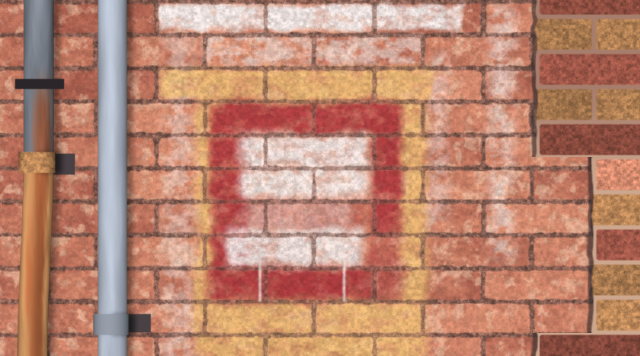
This texture is drawn by a WebGL 2 fragment shader. Its source:

```glsl
#version 300 es
precision highp float;
// A weathered brick wall with faded concentric bands of spray paint, a
// newer tan wall at the right and two metal pipes at the left.
uniform vec2 u_resolution;
out vec4 fragColor;

const vec2 CANVAS = vec2(7.68, 4.24);
const vec3 CLAY = vec3(.83, .54, .43), DARK = vec3(.64, .35, .29);
const vec3 PALE = vec3(.91, .74, .63), MORTAR = vec3(.56, .39, .34);
const vec3 WHITE = vec3(.92, .88, .87), YELLOW = vec3(.91, .73, .45);
const vec3 RED = vec3(.66, .21, .23), TAN = vec3(.68, .49, .32);
const vec3 RUST = vec3(.55, .29, .17), SOOT = vec3(.17, .15, .16);
const vec3 STEEL = vec3(.62, .65, .7);

float hash(vec2 p) {
  vec3 q = fract(p.xyx * vec3(.1031, .103, .0973));
  q += dot(q, q.yzx + 33.33);
  return fract((q.x + q.y) * q.z);
}

float noise(vec2 p) {
  vec2 i = floor(p), f = fract(p);
  f = f * f * (3. - 2. * f);
  return mix(mix(hash(i), hash(i + vec2(1, 0)), f.x),
             mix(hash(i + vec2(0, 1)), hash(i + 1.), f.x), f.y);
}

float fbm(vec2 p) {
  float sum = 0., amp = .533;
  for (int i = 0; i < 4; i++) {
    sum += amp * noise(p);
    p = mat2(1.6, 1.2, -1.2, 1.6) * p + 7.3;
    amp *= .5;
  }
  return sum;
}

// Soft box from left, bottom to right, top
float box(vec2 p, float l, float b, float r, float t, float soft) {
  vec2 e = smoothstep(-soft, soft, p - vec2(l, b));
  e *= smoothstep(-soft, soft, vec2(r, t) - p);
  return e.x * e.y;
}

// Running bond: depth inside the brick, then column and row
vec3 bond(vec2 p, vec2 size, vec2 origin, float stagger) {
  vec2 g = (p - origin) / size;
  float row = floor(g.y);
  g.x -= stagger * mod(row, 2.);
  vec2 q = abs(fract(g) - .5) * size - size * .5 + .06;
  float depth = .06 - length(max(q, 0.)) - min(max(q.x, q.y), 0.);
  return vec3(depth, floor(g.x), row);
}

// Layered paint of the old wall
vec3 paint(vec3 col, vec2 p, float hold) {
  vec2 w = p + .14 * (vec2(fbm(p * 5.), fbm(p * 5. + 31.)) - .5);
  float worn = smoothstep(.25, .58, fbm(p * vec2(7, 10))) * hold;
  float solid = mix(worn, hold, .6);
  // Pale outer frame
  float haze = .55 * box(w, 2.42, 3.48, 5.05, 3.82, .06);
  haze = max(haze, .6 * box(w, 5.88, 1.2, 6.16, 4.2, .14));
  haze = max(haze, .42 * box(w, 1.98, -.3, 2.32, 3.85, .14));
  haze = max(haze, .45 * box(w, 5.17, 1.5, 5.36, 3.6, .09));
  float top = box(w, 1.9, 3.88, 5.55, 4.19, .05);
  col = mix(col, WHITE, max(solid * top, haze * worn));
  // Yellow frame
  float yellow = box(w, 2.35, -.3, 5.12, 3.42, .09);
  yellow *= 1. - box(w, 2.55, .66, 4.82, 3., .1);
  yellow = max(yellow, box(w, 1.92, 3.07, 5.2, 3.42, .05));
  col = mix(col, YELLOW, .8 * yellow * solid);
  // Red frame, fading at the lower right
  float red = box(w, 2.52, .68, 4.82, 3.02, .08);
  red *= 1. - box(w, 2.98, 1.06, 4.45, 2.66, .07);
  red *= 1. - .6 * box(p, 4.4, 0., 5., 1.5, .2);
  red = max(red, .35 * box(w, 2.9, 1.5, 4.4, 1.87, .08));
  col = mix(col, RED, .9 * red * solid);
  // White centre and its drips
  float core = box(w, 2.88, 1.88, 4.4, 2.64, .09);
  core = max(core, box(w, 2.72, 1.06, 4.36, 1.52, .09));
  core = max(core, .45 * box(w, 2.9, 1.45, 4.2, 1.9, .1));
  col = mix(col, WHITE, .92 * core * solid);
  for (int i = 0; i < 2; i++) {
    float x = 3.12 + 1.01 * float(i);
    col = mix(col, WHITE, .8 * box(p, x - .016, .65, x + .016, 1.3, .02));
  }
  return col;
}

vec3 oldWall(vec2 p, float grain) {
  vec3 b = bond(p, vec2(1.307, .397), vec2(2.46, 4.22), -.444);
  float body = smoothstep(.012, .042, b.x + .04 * (fbm(p * 12.) - .5));
  float tone = hash(b.yz + 50.), blotch = fbm(p * vec2(4, 6) + tone * 20.);
  float lit = tone * .7 + blotch * .9 - .35 + .25 * smoothstep(1., 2.2, p.x);
  vec3 col = mix(DARK, CLAY, clamp(lit, 0., 1.));
  col = mix(col, PALE, .6 * smoothstep(.5, .75, fbm(p * 8. + 17.)));
  col = mix(MORTAR * (.6 + .65 * grain), col, body);
  return paint(col, p, mix(.4, 1., body)) * (.84 + .32 * grain);
}

vec3 newWall(vec2 p, float grain) {
  vec3 b = bond(p, vec2(1.36, .418), vec2(6.45, 4.04), .5);
  float odd = b.z > -5. ? mod(b.z, 2.) : step(.5, mod(b.z + 10., 3.));
  vec3 col = b.z == -5. ? CLAY : mix(DARK * .92, TAN, odd);
  col *= (.85 + .3 * hash(b.yz + 20.)) * (.68 + .64 * grain);
  vec3 joint = mix(PALE * .88, MORTAR, .6 * smoothstep(2., 3.2, p.y));
  return mix(joint, col, smoothstep(.012, .04, b.x));
}

// Rounded metal tube between two heights
vec3 tube(vec3 col, vec2 p, float mid, float r, float b, float t, vec3 metal, float px) {
  float u = (p.x - mid) / r;
  metal *= .55 + .6 * sqrt(max(1. - u * u, 0.)) - .12 * u;
  col *= 1. - .35 * box(p, mid, b, mid + r * 1.4, t, .06);
  return mix(col, metal, box(p, mid - r, b, mid + r, t, px));
}

void main() {
  vec2 p = gl_FragCoord.xy / u_resolution * CANVAS;
  float px = CANVAS.x / u_resolution.x, grain = fbm(p * 26.);
  // Stepped seam between the walls
  float seam = p.y > 2.37 || p.y < .27 ? 6.43 : 7.1;
  float off = p.x - seam + .04 * (noise(p * 9.) - .5);
  vec3 col = mix(oldWall(p, grain), newWall(p, grain), smoothstep(-px, px, off));
  col = mix(SOOT, col, .4 + .6 * smoothstep(.01, .045, abs(off + .02)));
  // Bracket plates
  col = mix(col, SOOT * 1.7, box(p, .6, 2.16, .9, 2.41, px));
  col = mix(col, SOOT * 1.7, box(p, 1.5, .28, 1.81, .5, px));
  // Rusty pipe, leaning below its collar
  float streak = fbm(p * vec2(9, 1.2));
  float mid = .39 + .075 * smoothstep(0., 2.4, p.y);
  vec3 metal = mix(TAN * 1.15, STEEL * .7, smoothstep(2.2, 2.35, p.y));
  float stain = 1. - smoothstep(.03, .16, abs(p.x - mid - .13 + .2 * streak));
  metal = mix(metal, RUST, stain * (.8 - .8 * smoothstep(2.9, 3.5, p.y)));
  col = tube(col, p, mid, .18, -1., 5., metal * (.75 + .5 * streak), px);
  col = mix(col, SOOT, box(p, .18, 3.18, .77, 3.3, px));
  col = tube(col, p, .445, .22, 2.18, 2.43, TAN * (.7 + .6 * grain), px);
  // Grey pipe with its band
  col = tube(col, p, 1.35, .175, -1., 5., STEEL * (.9 + .2 * streak), px);
  col = tube(col, p, 1.335, .21, .25, .5, STEEL * .82, px);
  fragColor = vec4(col, 1);
}
```
